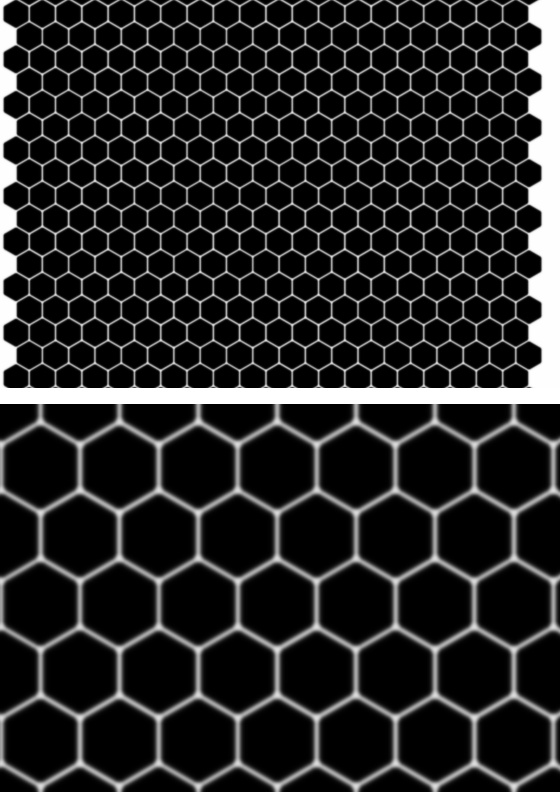
Top, the full canvas; bottom, a detail of the centre.
This pattern is drawn by a WebGL 1 fragment shader. Its source:

```glsl
precision highp float;
// Honeycomb of black rounded hexagons with soft pale seams on a white ground.

uniform vec2 u_resolution;

#define CELLS_PER_WIDTH 21.29      // hexagon widths across the canvas
#define COLUMNS 20.0               // hexagons in each row
#define FIRST_CELL vec2(0.61, 0.524) // centre of the top left hexagon, in cells
#define ROW_STEP 0.866             // distance between rows, in cells
#define HALF_SEAM 0.026            // inset of each hexagon from its cell
#define SOFTNESS 0.028             // blur of the hexagon edges
#define CORNER 0.125               // corner radius
#define WEAR 0.0025                // variation of the inset between cells
#define GROUND vec3(0.995)
#define TILE vec3(0.0)

float hash(vec2 p) {
  return fract(sin(dot(p, vec2(12.99, 78.23))) * 4375.85);
}

// Signed distance to a hexagon with vertical sides
float hexagonDistance(vec2 p, float apothem) {
  const vec3 k = vec3(-0.866025, 0.5, 0.57735);
  p = abs(p.yx);
  p -= 2.0 * min(dot(k.xy, p), 0.0) * k.xy;
  p -= vec2(clamp(p.x, -k.z * apothem, k.z * apothem), apothem);
  return length(p) * (p.y < 0.0 ? -1.0 : 1.0);
}

// Smooth step across an edge, close to a Gaussian blur
float softCoverage(float distanceToEdge, float blur) {
  return 1.0 / (1.0 + exp(clamp(1.702 * distanceToEdge / blur, -30.0, 30.0)));
}

void main() {
  // Cell units, measured from the top left corner
  vec2 fromTop = vec2(gl_FragCoord.x, u_resolution.y - gl_FragCoord.y);
  vec2 p = fromTop / u_resolution.x * CELLS_PER_WIDTH - FIRST_CELL;
  float blur = max(SOFTNESS, 0.4 * CELLS_PER_WIDTH / u_resolution.x);

  // Add up the coverage of the neighbouring hexagons
  float coverage = 0.0;
  float nearestRow = floor(p.y / ROW_STEP + 0.5);
  for (int j = -1; j <= 1; j++) {
    float row = nearestRow + float(j);
    float shift = 0.5 * mod(row, 2.0);
    float nearestColumn = floor(p.x - shift + 0.5);
    for (int i = -1; i <= 1; i++) {
      float column = nearestColumn + float(i);
      float present = step(-0.5, column) * step(column, COLUMNS - 0.5);
      vec2 centre = vec2(column + shift, row * ROW_STEP);
      float inset = HALF_SEAM + WEAR * (2.0 * hash(vec2(column, row)) - 1.0);
      float d = hexagonDistance(p - centre, 0.5 - inset - CORNER) - CORNER;
      coverage += present * softCoverage(d, blur);
    }
  }

  gl_FragColor = vec4(mix(GROUND, TILE, clamp(coverage, 0.0, 1.0)), 1.0);
}
```
